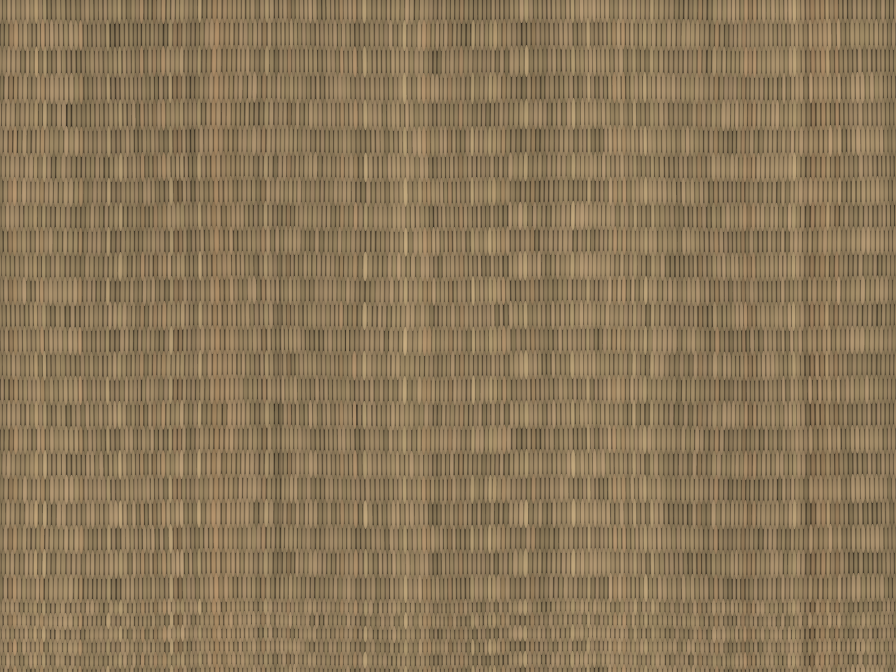
A Shadertoy shader for this texture:

```glsl
// Woven rush mat: rows of narrow interlocking straws, with a tighter weave along the bottom edge.

float hash(vec2 p) {
    return fract(sin(dot(p, vec2(127.1, 311.7))) * 4375.85);
}

// Soft vertical band around a centre line
float band(float x, float centre, float width) {
    float d = (x - centre) / width;
    return exp(-d * d);
}

vec3 weave(vec2 uv) {
    // Straw and row coordinates, slightly uneven
    float x = uv.x * 196.0 + 0.25 * sin(uv.x * 37.0) + 0.1 * sin(uv.x * 113.0 + 1.0)
            + 0.15 * sin(uv.y * 11.0 + uv.x * 23.0);
    float h = uv.y - 0.106 + 0.001 * sin(uv.x * 17.0) + 0.0006 * sin(uv.x * 71.0 + uv.y * 40.0);
    bool tight = h < 0.0;
    float y = tight ? h / 0.0196 : h * 27.1 - 1.85 * max(h - 0.665, 0.0);

    // Wavy border lets the rounded tips of neighbouring rows interlock
    float border = floor(y + 0.5);
    float side = 1.0 - 2.0 * mod(border, 2.0);
    float toBorder = y - border - (tight ? 0.16 : 0.09) * side * cos(6.28318 * x);
    float row = toBorder < 0.0 ? border - 1.0 : border;
    float parity = mod(row, 2.0);

    // Each straw resurfaces on every second row
    float column = floor(x + 0.5 * parity);
    float offCentre = fract(x + 0.5 * parity) - 0.5;
    float straw = column * 2.0 + parity;
    float tone = hash(vec2(straw, 3.0));
    float wear = hash(vec2(straw, row));

    // Gaps of uneven width and depth, set a little off the straw edges
    float across = abs(offCentre + 0.07 * (hash(vec2(straw, 5.0)) - 0.5));
    float gapWidth = 0.18 + 0.12 * hash(vec2(straw, 8.0));
    float gap = smoothstep(0.5 - gapWidth, 0.47, across);
    float gapDepth = 0.26 + 0.28 * hash(vec2(straw, row + 60.0));

    // Pinched ends, with the lower half of each straw catching more light
    float crease = 1.0 - smoothstep(0.0, 0.16, abs(toBorder));
    float light = 1.125 - gapDepth * gap - 0.10 * crease;
    light += 0.04 * cos(6.28318 * (y - 0.4));

    // Variation by straw, by visible segment and by broad streaks
    light += 0.18 * (tone - 0.5) + 0.14 * (wear - 0.5);
    light += 0.035 * sin(uv.x * 29.0 + parity * 2.2) + 0.02 * sin(uv.x * 83.0 + parity * 4.0);
    light += 0.07 * (band(uv.x, 0.685, 0.012) + band(uv.x, 0.97, 0.006) + band(uv.x, 0.45, 0.006));
    light += 0.025 * sin(uv.y * 5.0 + uv.x * 4.0) * sin(uv.x * 9.0);

    // Occasional split between straws, and one long seam
    float split = step(0.994, hash(vec2(straw, floor(row / 3.0) + 40.0)));
    float seam = band(uv.x, 0.313, 0.0014) * smoothstep(0.08, 0.2, uv.y)
               * (1.0 - smoothstep(0.5, 0.75, uv.y));
    light -= 0.28 * split * smoothstep(0.25, 0.45, across) + 0.2 * seam;

    // Green-grey, rusty and sun-bleached straws
    vec3 colour = mix(vec3(0.525, 0.458, 0.335), vec3(0.54, 0.458, 0.35), wear);
    float rust = 0.35 * step(0.9, hash(vec2(straw, 21.0)))
               + 0.22 * band(uv.x, 0.25, 0.018) + 0.2 * band(uv.x, 0.915, 0.02);
    colour = mix(colour, vec3(0.55, 0.43, 0.305), min(rust, 0.5));
    colour = mix(colour, vec3(0.58, 0.51, 0.375), 0.5 * step(0.93, tone));
    return colour * light;
}

void mainImage(out vec4 fragColor, in vec2 fragCoord) {
    // Average a 4 by 3 grid inside each pixel to smooth the edges
    vec3 sum = vec3(0.0);
    for (int i = 0; i < 12; i++) {
        vec2 offset = (vec2(i % 4, i / 4) + 0.5) / vec2(4.0, 3.0) - 0.5;
        sum += weave((fragCoord + offset) / iResolution.xy);
    }
    fragColor = vec4(sum / 12.0, 1.0);
}
```
